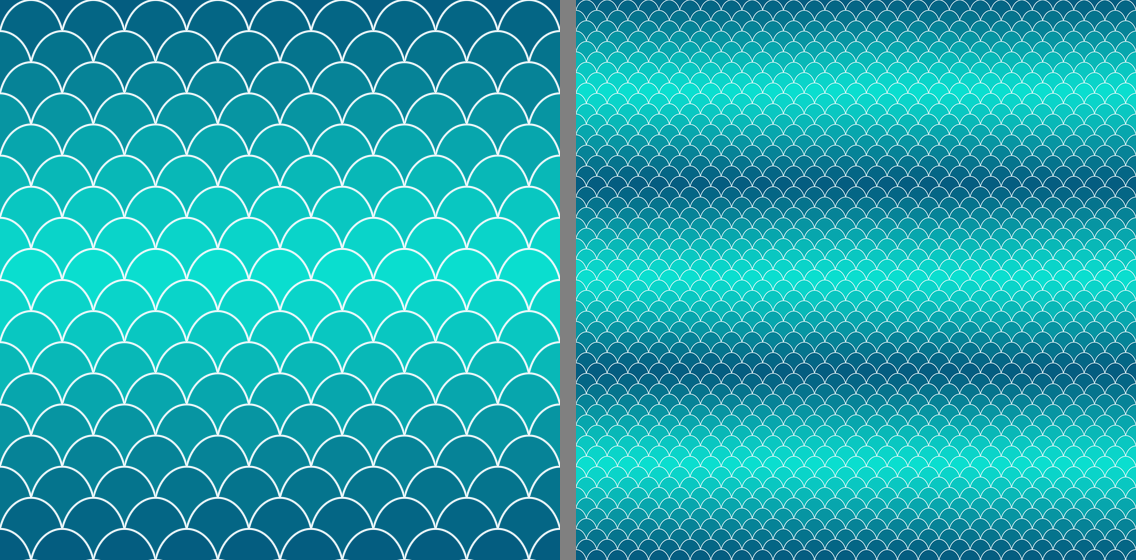
Left, the tile; right, the same tile 3 across and 3 down.
Write a three.js fragment shader that draws this pattern.

```glsl
#define ROWS 18.0
#define BRIGHT_ROW 8.0
#define ARC_HALF_WIDTH 1.04
#define LINE_HALF_WIDTH 0.032
#define EDGE_SOFTNESS 0.024
#define LINE_COLOR vec3(0.95, 0.98, 0.99)
#define BRIGHT_COLOR vec3(0.04, 0.87, 0.81)
#define DARK_COLOR vec3(0.015, 0.365, 0.50)

varying vec2 vUv;

// Position relative to the top of the nearest scale in a row, y downward;
// alternate rows are shifted by half a scale.
vec2 scaleSpace(vec2 p, float row) {
  return vec2(mod(p.x + row, 2.0) - 1.0, p.y - row);
}

// Signed distance to an elliptic arc from (0, 0) to cusps at (+-1, 1).
float arcDistance(vec2 q) {
  if (q.y > 1.0) return -length(vec2(1.0 - abs(q.x), q.y - 1.0));
  float a = ARC_HALF_WIDTH;
  float b = 1.0 / (1.0 - sqrt(1.0 - 1.0 / (a * a)));
  vec2 axes = vec2(a, b);
  vec2 n = (q - vec2(0.0, b)) / axes;
  float r = length(n);
  return (r - 1.0) * r / length(n / axes);
}

// Flat color of a row, darkening away from the bright one on both sides.
vec3 rowColor(float row) {
  float t = abs(mod(row, ROWS) - BRIGHT_ROW) / (0.5 * ROWS);
  return mix(BRIGHT_COLOR, DARK_COLOR, mix(t, smoothstep(0.0, 1.0, t), 0.5));
}

void main() {
  // One unit is a row height, or half the width of a scale.
  vec2 p = vec2(vUv.x, 1.0 - vUv.y) * ROWS;
  float row = floor(p.y);

  // Each row overlaps the one above it.
  float own = arcDistance(scaleSpace(p, row));
  vec3 color = rowColor(own < 0.0 ? row : row - 1.0);

  // Outlines, including those of the adjoining rows.
  float above = arcDistance(scaleSpace(p, row - 1.0));
  float below = arcDistance(scaleSpace(p, row + 1.0));
  float d = min(abs(own), min(abs(above), abs(below)));
  float line = 1.0 - smoothstep(-EDGE_SOFTNESS, EDGE_SOFTNESS, d - LINE_HALF_WIDTH);

  gl_FragColor = vec4(mix(color, LINE_COLOR, line), 1.0);
}
```
